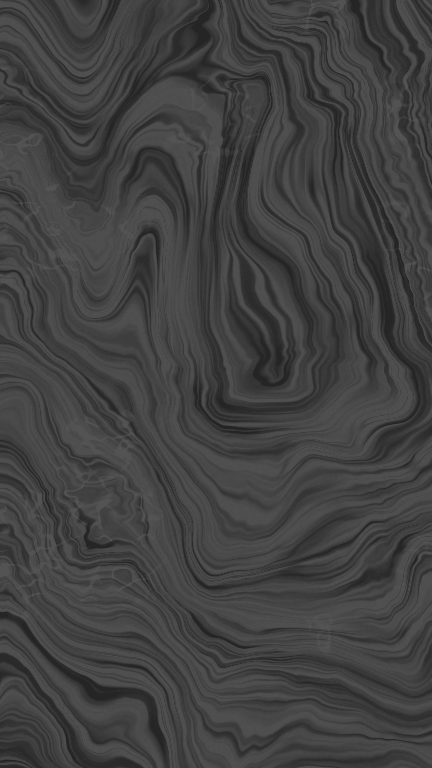
Give the GLSL for this texture, as a Shadertoy shader.

```glsl
// Dark grey marbled paint: folded, finely layered bands with pale broken veins.

vec2 hash2(vec2 p) {
    vec3 q = fract(p.xyx * vec3(0.1031, 0.1030, 0.0973));
    q += dot(q, q.yzx + 33.33);
    return fract((q.xx + q.yz) * q.zy);
}

float valueNoise(vec2 p) {
    vec2 i = floor(p), f = fract(p);
    vec2 u = f * f * (3.0 - 2.0 * f);
    return mix(mix(hash2(i).x, hash2(i + vec2(1, 0)).x, u.x),
               mix(hash2(i + vec2(0, 1)).x, hash2(i + vec2(1, 1)).x, u.x), u.y);
}

float corner(vec2 i, vec2 f, vec2 c) {
    return dot(hash2(i + c) * 2.0 - 1.0, f - c);
}

float gradientNoise(vec2 p) {
    vec2 i = floor(p), f = fract(p);
    vec2 u = f * f * f * (f * (f * 6.0 - 15.0) + 10.0);
    return mix(mix(corner(i, f, vec2(0)), corner(i, f, vec2(1, 0)), u.x),
               mix(corner(i, f, vec2(0, 1)), corner(i, f, vec2(1)), u.x), u.y);
}

vec2 swirl(vec2 p) {
    return vec2(gradientNoise(p + 17.3), gradientNoise(p + vec2(61.7, 42.1)));
}

// Height field whose contours are the paint layers
float flow(vec2 p) {
    vec2 q = p + 0.20 * swirl(p * 2.3);
    q += 0.085 * swirl(q * 5.0 + 9.0);
    q += 0.026 * swirl(q * 12.0 + 31.0);
    q += 0.007 * swirl(q * 27.0 + 77.0);

    // Long leaning fold, wider at its lower end
    vec2 low = vec2(0.68, 0.90), axis = vec2(-0.12, 0.62);
    float t = clamp(dot(q - low, axis) / dot(axis, axis), 0.0, 1.0);
    float fold = length(q - low - axis * t) * mix(1.15, 1.6, t);

    // Rolling waves on the left side
    float wave = 0.065 * sin(19.0 * (p.x - 0.28) + 1.5 * gradientNoise(p * 3.0));
    float layers = 1.4 - q.y + wave - 0.6 * (q.x - 0.3);
    return mix(layers, fold, smoothstep(0.12, 0.58, q.x + 0.1 * gradientNoise(p * 2.0)));
}

// One set of layers, faded where too dense to resolve
float bands(float h, float footprint, float freq, float along) {
    float n = valueNoise(vec2(h * freq, along) + freq);
    n = mix(n, smoothstep(0.2, 0.8, n), 0.7) - 0.5;
    return n * (1.0 - smoothstep(0.6, 1.5, footprint * freq));
}

void mainImage(out vec4 fragColor, in vec2 fragCoord) {
    vec2 p = fragCoord / iResolution.x;

    // Torn edges appear only in some places
    float torn = smoothstep(0.45, 0.75, valueNoise(p * 4.0 + 5.0));
    float h = flow(p) + torn * 0.022 * gradientNoise(p * vec2(24.0, 38.0));
    float footprint = fwidth(h);
    float along = dot(p, vec2(1.7, 2.3));

    // Stacked bands, from broad to hair-thin
    float busy = smoothstep(0.2, 0.65, valueNoise(vec2(h * 14.0, along * 1.5) + 50.0));
    float tone = 0.5;
    tone += 0.15 * bands(h, footprint, 17.0, along);
    tone += 0.28 * bands(h, footprint, 41.0, along * 1.6);
    tone += mix(0.20, 0.44, busy) * bands(h, footprint, 88.0, along * 2.2);
    tone += mix(0.16, 0.36, busy) * bands(h, footprint, 185.0, along * 3.0);
    float grey = mix(0.165, 0.308, smoothstep(0.08, 0.74, tone));

    // Dark hairlines between the layers
    float seam = 1.0 - abs(2.0 * valueNoise(vec2(h * 75.0, along * 2.0) + 90.0) - 1.0);
    grey -= 0.055 * smoothstep(0.72, 1.0, seam) * mix(0.3, 1.0, busy)
          * (1.0 - smoothstep(0.5, 1.2, footprint * 75.0));

    // Pale broken veins
    vec2 v = p + 0.03 * swirl(p * 16.0) + 0.012 * swirl(p * 45.0);
    float vein = 1.0 - abs(gradientNoise(v * vec2(17.0, 26.0))) * 7.0;
    float patchy = smoothstep(0.45, 0.75, valueNoise(p * 24.0 + 3.0));
    grey += 0.06 * smoothstep(0.3, 0.9, vein) * patchy * torn;

    // Fine paper grain
    grey += 0.014 * (valueNoise(p * 280.0) - 0.5);
    fragColor = vec4(vec3(clamp(grey, 0.145, 0.325)), 1.0);
}
```
